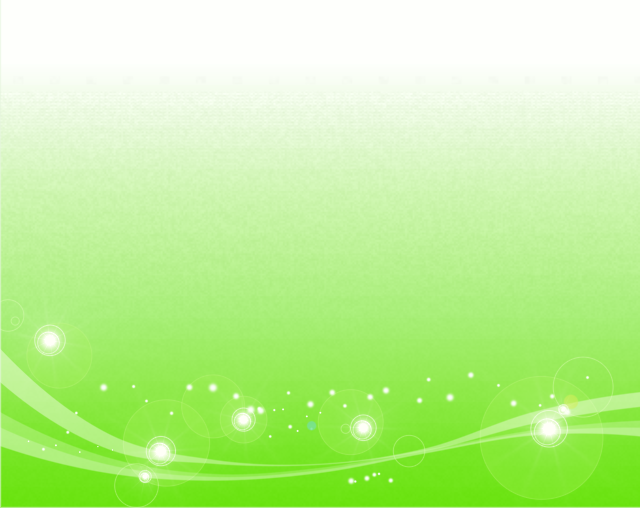
This background is drawn by a Shadertoy shader. Its source:

```glsl
// A white-to-lime backdrop with two pale ribbons, lens flares and light dots.
// Ribbons fill the space between smooth splines; flares combine a soft core,
// thin rings and a faint halo. Lengths are in canvas heights.

float hash(vec2 p) {
    return fract(sin(dot(p, vec2(127.1, 311.7))) * 43758.5);
}

// Value noise centred on zero
float noise(vec2 p) {
    vec2 i = floor(p), f = fract(p);
    f = f * f * (3.0 - 2.0 * f);
    return mix(mix(hash(i), hash(i + vec2(1, 0)), f.x),
               mix(hash(i + vec2(0, 1)), hash(i + vec2(1, 1)), f.x), f.y) - 0.5;
}

// Antialiased coverage of the region where the distance is negative
float fill(float d) {
    float px = 1.0 / iResolution.y;
    return 1.0 - smoothstep(-px, px, d);
}

float ring(vec2 p, vec2 center, float radius) {
    return fill(abs(length(p - center) - radius) - 0.0006);
}

// Vertical gradient through evenly spaced stops
vec3 backdrop(float y) {
    vec3 stops[8] = vec3[8](
        vec3(0.41, 0.89, 0.05), vec3(0.475, 0.90, 0.155),
        vec3(0.575, 0.917, 0.31), vec3(0.655, 0.935, 0.465),
        vec3(0.735, 0.948, 0.58), vec3(0.81, 0.963, 0.695),
        vec3(0.905, 0.977, 0.85), vec3(0.995, 1.0, 0.99));
    float s = clamp(y * 8.0, 0.0, 6.999);
    int i = int(s);
    return mix(stops[i], stops[i + 1], fract(s));
}

// Catmull-Rom spline through seven heights, its ends extended as parabolas
float spline(float u, float k[7]) {
    float s = clamp(u * 6.0, 0.0, 5.999);
    int i = int(s);
    float t = fract(s), b = k[i], c = k[i + 1];
    float a = i > 0 ? k[max(i - 1, 0)] : 3.0 * (b - c) + k[2];
    float d = i < 5 ? k[min(i + 2, 6)] : 3.0 * (c - b) + k[4];
    return b + 0.5 * t * (c - a + t * (2.0 * a - 5.0 * b + 4.0 * c - d
         + t * (3.0 * (b - c) + d - a)));
}

float between(float y, float top, float bottom) {
    return fill(y - top) * fill(bottom - y);
}

// Faint tinted disc, denser towards its rim
void addHalo(inout vec3 col, vec2 p, vec2 center, float radius) {
    float d = length(p - center);
    float body = fill(d - radius) * (0.14 + 0.14 * pow(d / radius, 2.0));
    col = mix(col, vec3(0.66, 0.95, 0.34), body);
    col = mix(col, vec3(0.78, 0.97, 0.52), 0.4 * ring(p, center, radius));
}

// Bright core with glow, star rays and two offset rings
void addFlare(inout vec3 col, vec2 p, vec2 center, float size) {
    vec2 q = p - center;
    float d = length(q) / size;
    float rays = pow(abs(cos(atan(q.y, q.x + 1e-5) * 5.0 + center.x * 9.0)), 24.0);
    float light = exp(-d * d * 2.0) + 0.32 * exp(-d * 0.7);
    light += 0.1 * rays * exp(-d * 0.35) + 0.6 * ring(p, center, size * 1.2);
    light += 0.5 * ring(p, center + size * vec2(-0.12, -0.2), size * 0.85);
    col = mix(col, vec3(1.0, 1.0, 0.97), clamp(light, 0.0, 1.0));
}

// Soft dots scattered evenly along a box, mostly small
void addDots(inout vec3 col, vec2 p, float count, vec2 center, vec2 extent, float size) {
    for (float n = 0.0; n < count; n++) {
        vec2 seed = vec2(n, count);
        vec2 place = vec2((n + hash(seed)) / count, hash(seed + 7.0)) - 0.5;
        float radius = size * (0.3 + 0.7 * pow(hash(seed + 19.0), 2.0));
        float d = length(p - center - place * extent) / radius;
        col = mix(col, vec3(1.0), 0.95 * exp(-d * d * d * 0.8));
    }
}

void mainImage(out vec4 fragColor, in vec2 fragCoord) {
    vec2 uv = fragCoord / iResolution.xy;
    vec2 p = uv * vec2(1.261, 1.0);

    // Gradient with softly stepped bands
    vec3 col = backdrop(mix(p.y, (floor(p.y * 24.0) + 0.5) / 24.0, 0.25));

    // Fine grain, dotted rows in the pale zone and marks above them
    float below = 1.0 - smoothstep(0.815, 0.825, p.y);
    float pale = smoothstep(0.62, 0.80, p.y) * below;
    float grain = noise(p * 270.0) - 0.5 * noise(p * 120.0 + 31.0);
    col += vec3(1.0, 0.6, 1.3) * grain * below * mix(0.014, 0.034, smoothstep(0.25, 0.55, p.y));
    float rows = sin(p.y * 950.0) * (0.5 + 0.5 * sin(p.x * 700.0));
    col += vec3(0.016, 0.012, 0.018) * pale * rows;
    float marks = fill(abs(fract(p.x / 0.072) - 0.5) * 0.072 - 0.01) * fill(abs(p.y - 0.842) - 0.008);
    col -= 0.02 * marks * (0.5 + noise(p * 150.0));

    // Flare halos lie under the ribbons
    addHalo(col, p, vec2(0.117, 0.300), 0.064);
    addHalo(col, p, vec2(0.328, 0.128), 0.085);
    addHalo(col, p, vec2(0.420, 0.200), 0.062);
    addHalo(col, p, vec2(0.480, 0.174), 0.046);
    addHalo(col, p, vec2(0.691, 0.169), 0.064);
    addHalo(col, p, vec2(1.067, 0.138), 0.121);

    // Two crossing ribbons, the lower one split by a brighter strip
    float top1 = spline(uv.x, float[7](0.314, 0.148, 0.095, 0.087, 0.118, 0.189, 0.228));
    float low1 = spline(uv.x, float[7](0.248, 0.117, 0.087, 0.085, 0.112, 0.166, 0.199));
    float top2 = spline(uv.x, float[7](0.189, 0.100, 0.067, 0.079, 0.115, 0.153, 0.172));
    float low2 = spline(uv.x, float[7](0.122, 0.069, 0.054, 0.069, 0.108, 0.143, 0.141));
    float strength = 0.38 + 0.1 * abs(uv.x * 2.0 - 1.0);
    col = mix(col, vec3(0.96, 1.0, 0.91), strength * between(p.y, top1, low1));
    col = mix(col, vec3(0.93, 1.0, 0.85), 0.6 * strength * between(p.y, top2, low2));
    col = mix(col, vec3(1.0), 0.24 * between(p.y, mix(low2, top2, 0.55), low2));

    // Dots: a wide drift, a central cluster and two low groups
    addDots(col, p, 26.0, vec2(0.67, 0.222), vec2(1.05, 0.08), 0.0085);
    addDots(col, p, 9.0, vec2(0.575, 0.170), vec2(0.13, 0.06), 0.006);
    addDots(col, p, 7.0, vec2(0.140, 0.130), vec2(0.18, 0.04), 0.004);
    addDots(col, p, 6.0, vec2(0.730, 0.060), vec2(0.09, 0.02), 0.007);

    // Loose rings and two tinted bubbles
    float rings = ring(p, vec2(1.149, 0.238), 0.059) + ring(p, vec2(0.806, 0.112), 0.031)
                + ring(p, vec2(0.269, 0.044), 0.043) + ring(p, vec2(0.016, 0.379), 0.031)
                + ring(p, vec2(0.030, 0.368), 0.008) + ring(p, vec2(0.681, 0.156), 0.009);
    col = mix(col, vec3(0.9, 1.0, 0.75), 0.5 * min(rings, 1.0));
    col = mix(col, vec3(0.8, 0.93, 0.3), 0.6 * fill(length(p - vec2(1.125, 0.209)) - 0.014));
    col = mix(col, vec3(0.45, 0.88, 0.6), 0.8 * fill(length(p - vec2(0.614, 0.162)) - 0.009));

    addFlare(col, p, vec2(0.0985, 0.330), 0.025);
    addFlare(col, p, vec2(0.317, 0.112), 0.024);
    addFlare(col, p, vec2(0.480, 0.174), 0.019);
    addFlare(col, p, vec2(0.716, 0.158), 0.021);
    addFlare(col, p, vec2(1.082, 0.156), 0.030);
    addFlare(col, p, vec2(1.110, 0.194), 0.008);
    addFlare(col, p, vec2(0.286, 0.062), 0.010);

    // Pale hairline along the left and bottom borders
    col = mix(col, vec3(0.9, 0.96, 0.87), 0.7 * fill(min(p.x, p.y) - 0.002));
    fragColor = vec4(clamp(col, 0.0, 1.0), 1.0);
}
```
